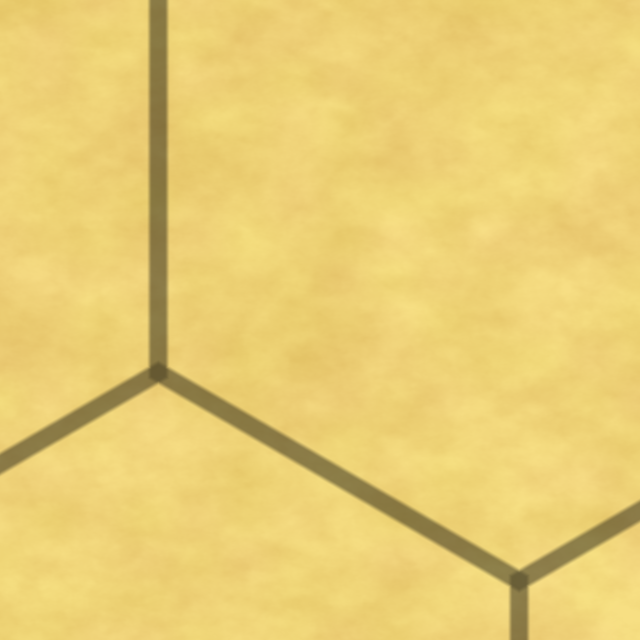
Give the GLSL for this pattern, as a Shadertoy shader.

```glsl
// Large pointy-top hexagon tiles with soft dark seams on mottled golden parchment.

float hash(vec2 p) {
    vec3 q = fract(p.xyx * vec3(0.1031, 0.1030, 0.0973));
    q += dot(q, q.yzx + 33.33);
    return fract((q.x + q.y) * q.z);
}

float valueNoise(vec2 p) {
    vec2 cell = floor(p), f = fract(p);
    f = f * f * (3.0 - 2.0 * f);
    return mix(mix(hash(cell), hash(cell + vec2(1, 0)), f.x),
               mix(hash(cell + vec2(0, 1)), hash(cell + vec2(1, 1)), f.x), f.y);
}

float fbm(vec2 p) {
    float sum = 0.0, weight = 0.5;
    for (int i = 0; i < 5; i++) {
        sum += weight * valueNoise(p);
        p = mat2(1.8, 0.5, -0.5, 1.8) * p + 17.3;
        weight *= 0.62;
    }
    return sum / 1.195;
}

// Offset from the center of the nearest hexagon with the given side length.
vec2 hexLocal(vec2 p, float side) {
    vec2 period = side * vec2(sqrt(3.0), 3.0);
    vec2 a = p - period * round(p / period);
    vec2 b = p - period * (floor(p / period) + 0.5);
    return dot(a, a) < dot(b, b) ? a : b;
}

// Distances to the nearest and second nearest sides.
vec2 hexSides(vec2 p, float side) {
    p = abs(p);
    float upright = p.x;
    float slanted = dot(p, vec2(0.5, 0.8660254));
    float opposite = abs(dot(p, vec2(0.5, -0.8660254)));
    float first = max(upright, max(slanted, opposite));
    float last = min(upright, min(slanted, opposite));
    float second = upright + slanted + opposite - first - last;
    return side * 0.8660254 - vec2(first, second);
}

void mainImage(out vec4 fragColor, in vec2 fragCoord) {
    vec2 uv = fragCoord / iResolution.y;

    // Mottled paper, slightly stretched sideways
    float mottle = fbm(uv * vec2(8.0, 11.0) + 4.0);
    float grain = fbm(uv * vec2(24.0, 36.0) + 51.0);
    float tint = valueNoise(uv * vec2(13.0, 16.0) + 83.0);
    float tone = 0.55 + 0.95 * (mottle - 0.5) + 0.7 * (grain - 0.5);
    tone += 0.22 * (0.5 - uv.y) + 0.12 * (uv.x - 0.5);
    vec3 color = mix(vec3(0.895, 0.765, 0.405), vec3(0.968, 0.874, 0.515), clamp(tone, 0.0, 1.0));
    color += (tint - 0.5) * vec3(0.004, -0.014, 0.016);

    // Translucent seams, darker where they overlap at the joints
    float side = 0.651;
    vec2 edge = hexSides(hexLocal(uv - vec2(0.8112, 0.7434), side), side);
    float blur = max(0.0045, 0.75 / iResolution.y);
    vec2 seam = 1.0 - smoothstep(0.0142 - blur, 0.0142 + blur, edge);
    color *= (1.0 - 0.425 * seam.x) * (1.0 - 0.25 * seam.x * seam.y);

    fragColor = vec4(color, 1.0);
}
```
